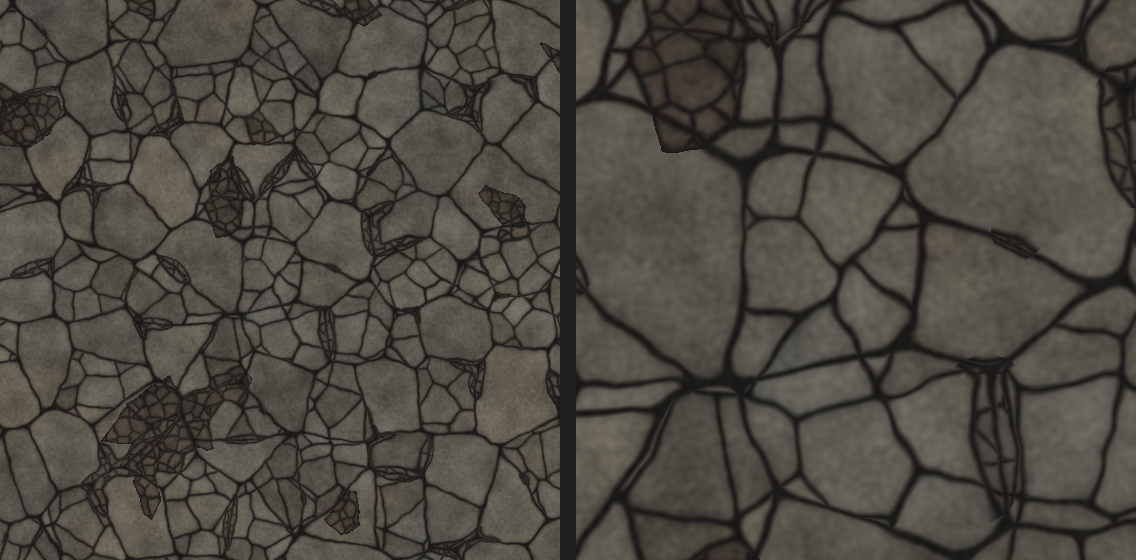
Left: the whole. Right: its middle third, enlarged.
Reproduce this texture procedurally as a Shadertoy shader.

```glsl
// Weathered grey-brown stone ground, split by dark cracks and patches of rubble.
#define STONES 9.0         // large stones across the canvas
#define SHARDS 18.5        // smaller pieces across the canvas
#define RUBBLE 47.0        // crumbled bits across the canvas
#define SPLIT_SHARE 0.5    // share of large stones broken into shards
#define RUBBLE_LEVEL 0.33  // noise level above which shards crumble
#define CRACK_WIDTH 0.0013 // half width of a crack
#define CRACK_SOFT 0.0024  // falloff beside a crack
#define GRAIN 0.20
#define CRACK_COLOR vec3(0.105, 0.098, 0.095)
#define DARK_STONE vec3(0.240, 0.225, 0.200)
#define LIGHT_STONE vec3(0.470, 0.450, 0.405)
#define RUBBLE_COLOR vec3(0.285, 0.245, 0.212)

vec2 hash2(vec2 p) {
    vec3 q = fract(p.xyx * vec3(0.1031, 0.1030, 0.0973));
    q += dot(q, q.yzx + 33.33);
    return fract((q.xx + q.yz) * q.zy);
}

float cornerSlope(vec2 corner, vec2 offset) {
    return dot(hash2(corner) * 2.0 - 1.0, offset);
}

float gradientNoise(vec2 p) {
    vec2 i = floor(p), f = p - i;
    vec2 u = f * f * f * (f * (f * 6.0 - 15.0) + 10.0);
    vec2 e = vec2(1.0, 0.0);
    float low = mix(cornerSlope(i, f), cornerSlope(i + e, f - e), u.x);
    float high = mix(cornerSlope(i + e.yx, f - e.yx), cornerSlope(i + 1.0, f - 1.0), u.x);
    return 1.3 * mix(low, high, u.y);
}

float fbm(vec2 p) {
    float sum = 0.0, amplitude = 0.6;
    for (int i = 0; i < 4; i++) {
        sum += amplitude * gradientNoise(p);
        p = mat2(1.6, 1.2, -1.2, 1.6) * p + 17.3;
        amplitude *= 0.55;
    }
    return sum;
}

// Weighted cell site: offset from p in xy, squared distance less weight in z.
vec3 siteAt(vec2 cell, vec2 p) {
    vec2 offset = cell + hash2(cell + 57.0) - p;
    return vec3(offset, dot(offset, offset) - 0.3 * hash2(cell + 131.0).x);
}

// Irregular polygons: rounded distance to the border in x, cell id in yz.
vec3 polygons(vec2 p) {
    vec2 base = floor(p), id = base;
    vec3 nearest = vec3(0.0, 0.0, 1e3);
    for (int k = 0; k < 25; k++) {
        vec2 cell = base + vec2(k % 5, k / 5) - 2.0;
        vec3 site = siteAt(cell, p);
        if (site.z < nearest.z) { nearest = site; id = cell; }
    }
    float sum = 1e-9;
    for (int k = 0; k < 25; k++) {
        vec2 cell = base + vec2(k % 5, k / 5) - 2.0;
        if (cell == id) continue;
        vec3 site = siteAt(cell, p);
        float border = (site.z - nearest.z) / (2.0 * max(length(site.xy - nearest.xy), 0.02));
        sum += exp(-34.0 * border);
    }
    return vec3(-log(sum) / 34.0, id);
}

void mainImage(out vec4 fragColor, in vec2 fragCoord) {
    vec2 uv = fragCoord / iResolution.y;
    float pixel = 1.0 / iResolution.y;

    // Bend the borders a little so that cracks wander
    vec2 p = uv + 0.010 * vec2(gradientNoise(uv * 11.0), gradientNoise(uv * 11.0 + 40.0));
    p += 0.0035 * vec2(gradientNoise(uv * 47.0 + 9.0), gradientNoise(uv * 47.0 + 71.0));

    // Three sizes of pieces
    vec3 stone = polygons(p * STONES + 20.0);
    vec3 shard = polygons(p * SHARDS + 80.0);
    vec3 bit = polygons(p * RUBBLE + 150.0);
    float edge = stone.x / STONES;
    vec2 id = stone.yz;

    // Crumbling: whole shards in patches, and chips along some borders
    bool patchy = gradientNoise(shard.yz / SHARDS * 5.0 + 3.7) > RUBBLE_LEVEL;
    float chipWidth = 0.013 * smoothstep(0.12, 0.45, gradientNoise(uv * 8.0 + 25.0));
    bool chipped = edge < chipWidth;
    float chipEdge = chipWidth > 0.002 ? abs(edge - chipWidth) : 1.0;

    if (patchy || hash2(stone.yz + 11.0).x < SPLIT_SHARE) {
        edge = min(edge, shard.x / SHARDS + 0.0003);
        id += shard.yz * 3.0;
    }
    edge = min(edge, chipEdge);
    if (patchy || chipped) {
        edge = min(edge, bit.x / RUBBLE + 0.0006);
        id += bit.yz * 5.0;
    }

    // Stone faces: own shade, broad stains, mottling and fine grain
    vec2 shade = hash2(id + 5.0);
    float grain = gradientNoise(uv * 190.0) + 0.6 * gradientNoise(uv * 95.0 + 8.0);
    float tone = 0.52 + 0.30 * (shade.x - 0.5) + 0.42 * fbm(uv * 5.0 + 60.0)
               + 0.50 * fbm(uv * 21.0 + 30.0) + GRAIN * grain;
    vec3 color = mix(DARK_STONE, LIGHT_STONE, clamp(tone, -0.3, 1.15));
    float warmth = 0.6 * (shade.y - 0.5) + gradientNoise(uv * 6.0 + 90.0);
    color *= 1.0 + warmth * vec3(0.035, 0.0, -0.045);

    // Rubble is browner and darker
    if (patchy) color = mix(color, RUBBLE_COLOR * (0.5 + 0.8 * tone), 0.8);
    else if (chipped) color = mix(color, RUBBLE_COLOR, 0.35);

    // Dirt beside the cracks, then the cracks themselves
    color *= mix(0.84, 1.0, smoothstep(0.0, 0.009, edge));
    float width = CRACK_WIDTH * (1.0 + 0.9 * gradientNoise(uv * 16.0 + 13.0));
    float face = smoothstep(width - CRACK_SOFT * 0.5 - pixel * 0.5, width + CRACK_SOFT + pixel * 0.5, edge);
    vec3 crack = CRACK_COLOR * (1.0 + 0.25 * grain);
    fragColor = vec4(mix(crack, color, face), 1.0);
}
```
